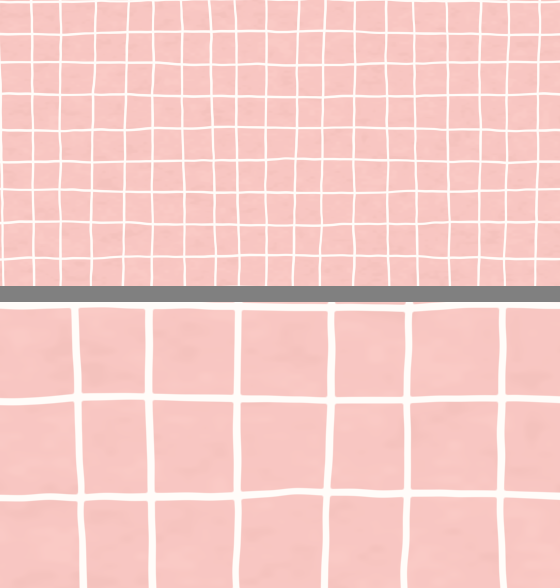
Top: the whole. Bottom: its middle third, enlarged.
This pattern is drawn by a Shadertoy shader. Its source:

```glsl
// Hand-drawn wobbly white grid over mottled pink paper.

const float TAU = 6.2831853;
const vec2 CELL = vec2(0.1042, 0.112);   // grid spacing, canvas height = 1
const float HALF_WIDTH = 0.0041;
const vec3 PINK = vec3(0.974, 0.778, 0.760);
const vec3 SHADE = vec3(0.950, 0.752, 0.732);
const vec3 GLOW = vec3(0.985, 0.800, 0.782);
const vec3 WHITE = vec3(1.0, 0.99, 0.975);

float hash(vec2 p) {
    vec3 q = fract(vec3(p.xyx) * 0.1031);
    q += dot(q, q.yzx + 33.33);
    return fract((q.x + q.y) * q.z);
}

float noise(vec2 p) {
    vec2 i = floor(p), f = fract(p);
    f = f * f * (3.0 - 2.0 * f);
    float low = mix(hash(i), hash(i + vec2(1, 0)), f.x);
    float high = mix(hash(i + vec2(0, 1)), hash(i + vec2(1, 1)), f.x);
    return mix(low, high, f.y);
}

// Small hand tremor along one line, centred on zero
float tremor(float along, float index, float seed) {
    vec2 lane = vec2(0.0, index * 7.0 + seed);
    return (noise(vec2(along * 9.0, 0.0) + lane) - 0.5) * 0.006
         + (noise(vec2(along * 31.0, 3.0) + lane) - 0.5) * 0.002;
}

// Horizontal position of an upright line: uneven spacing, tilt, tremor
float uprightX(float index, float y) {
    float a = index * TAU / 18.0;
    float uneven = 0.0117 * sin(a + 0.52) - 0.0069 * sin(2.0 * a + 0.68)
                 + 0.0059 * sin(6.0 * a);
    float tilt = 0.02 * cos(index * TAU / 7.0) * (y - 0.5);
    return 0.0031 + index * CELL.x + uneven + tilt + tremor(y, index, 11.0);
}

// Vertical position of a level line: a long bow that flips every two lines
float levelY(float index, float x) {
    float bow = 0.0075 * cos((index - 0.5) * TAU / 4.0);
    return index * CELL.y + bow * (0.5 + cos(x * TAU / 1.96)) + tremor(x, index, 211.0);
}

// Pen pressure changes the stroke a little along its length
float strokeWidth(float along, float index, float seed) {
    return HALF_WIDTH * (0.88 + 0.24 * noise(vec2(along * 12.0, index * 5.0 + seed)));
}

// Signed distance to the nearest stroke of the grid
float gridDistance(vec2 p) {
    vec2 nearest = round(p / CELL);
    float upright = 1.0, level = 1.0;
    for (int k = -1; k <= 1; k++) {
        vec2 index = nearest + float(k);
        upright = min(upright, abs(p.x - uprightX(index.x, p.y))
                             - strokeWidth(p.y, index.x, 37.0));
        level = min(level, abs(p.y - levelY(index.y, p.x))
                         - strokeWidth(p.x, index.y, 91.0));
    }
    // Ink pools slightly where strokes cross
    float pool = max(0.003 - abs(upright - level), 0.0);
    return min(upright, level) - pool * pool / 0.012;
}

// Soft, sideways-stretched paper mottling
vec3 paper(vec2 p) {
    float broad = noise(p * vec2(22.0, 38.0));
    float fine = noise(p * vec2(55.0, 100.0) + 17.0);
    float tone = 0.6 * broad + 0.4 * fine;
    vec3 color = mix(PINK, SHADE, 0.7 * smoothstep(0.55, 0.9, tone));
    return mix(color, GLOW, 0.6 * smoothstep(0.45, 0.15, tone));
}

void mainImage(out vec4 fragColor, in vec2 fragCoord) {
    vec2 p = fragCoord / iResolution.y;
    p.y = 1.0 - p.y;                     // lines are counted from the top
    float blur = max(0.7 / iResolution.y, 0.001);
    float ink = 1.0 - smoothstep(-blur, blur, gridDistance(p));
    fragColor = vec4(mix(paper(p), WHITE, ink), 1.0);
}
```
